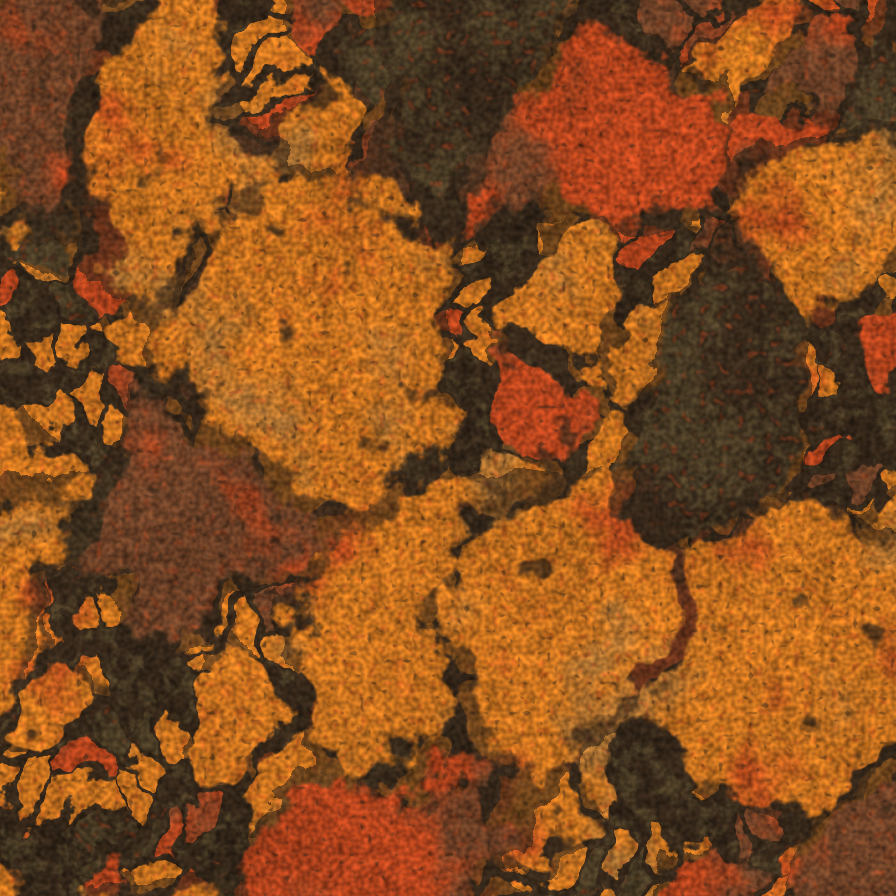
A WebGL 2 fragment shader for this texture:

```glsl
#version 300 es
precision highp float;

uniform vec2 u_resolution;
out vec4 fragColor;

const vec3 GROUND = vec3(0.20, 0.145, 0.095);
const vec3 OLIVE = vec3(0.29, 0.235, 0.145);
const vec3 UMBER = vec3(0.42, 0.25, 0.15);
const vec3 RUST = vec3(0.69, 0.26, 0.11);
const vec3 OCHRE = vec3(0.77, 0.44, 0.12);
const vec3 SAND = vec3(0.62, 0.43, 0.21);

vec2 hash2(vec2 p) {
    vec3 q = fract(p.xyx * vec3(0.1031, 0.1030, 0.0973));
    q += dot(q, q.yzx + 33.33);
    return fract((q.xx + q.yz) * q.zy);
}

float gradientDot(vec2 cell, vec2 offset) {
    float angle = 6.2832 * hash2(cell + 71.0).x;
    return dot(vec2(cos(angle), sin(angle)), offset);
}

float gradientNoise(vec2 p) {
    vec2 i = floor(p), f = p - i;
    vec2 u = f * f * f * (f * (f * 6.0 - 15.0) + 10.0);
    vec2 e = vec2(1.0, 0.0);
    float low = mix(gradientDot(i, f), gradientDot(i + e, f - e), u.x);
    float high = mix(gradientDot(i + e.yx, f - e.yx), gradientDot(i + 1.0, f - 1.0), u.x);
    return mix(low, high, u.y);
}

float fbm(vec2 p) {
    float sum = 0.0, amp = 0.6;
    for (int i = 0; i < 4; i++) {
        sum += amp * gradientNoise(p);
        p = mat2(1.6, 1.2, -1.2, 1.6) * p + 17.3;
        amp *= 0.55;
    }
    return sum;
}

// Returns the border distance in x and the cell index in yz
vec3 cells(vec2 p) {
    vec2 base = floor(p), nearest = base;
    float d1 = 9.0, d2 = 9.0;
    for (int y = -1; y <= 1; y++) {
        for (int x = -1; x <= 1; x++) {
            vec2 id = base + vec2(x, y);
            float d = length(id + 0.1 + 0.8 * hash2(id) - p);
            if (d < d1) {
                d2 = d1;
                d1 = d;
                nearest = id;
            } else {
                d2 = min(d2, d);
            }
        }
    }
    return vec3(d2 - d1, nearest);
}

// Mineral of one clast, pick in 0..1, varied by broad and fine stains
vec3 mineral(float pick, float stain, float tint) {
    vec3 ochre = mix(OCHRE, RUST, 0.85 * smoothstep(0.10, 0.42, stain));
    ochre = mix(ochre, SAND, 0.8 * smoothstep(0.06, 0.40, -stain));
    vec3 rust = mix(RUST, UMBER, smoothstep(0.0, 0.35, stain));
    vec3 umber = mix(UMBER, RUST, smoothstep(0.12, 0.4, stain));
    vec3 olive = mix(OLIVE, GROUND, smoothstep(-0.15, 0.3, stain + 0.4 * tint));
    vec3 color = pick < 0.56 ? ochre : pick < 0.72 ? rust : pick < 0.83 ? umber : olive;
    return mix(color, RUST, 0.35 * smoothstep(0.15, 0.5, tint));
}

// Lays one generation of clasts over the colour below
vec3 layClasts(vec3 below, vec3 cell, float pick, float keep, float rough,
               float rim, float stain, float tint) {
    float kept = step(pick, keep);
    float body = kept * smoothstep(rim, rim + 0.09, cell.x + rough);
    vec3 halo = mix(below, GROUND, 0.6 * kept);
    return mix(halo, mineral(pick / keep, stain, tint), body);
}

void main() {
    vec2 p = gl_FragCoord.xy / min(u_resolution.x, u_resolution.y);

    // Ragged outlines, stretched along a steep diagonal
    vec2 warp = vec2(fbm(p * 5.0 + 3.1), fbm(p * 5.0 + 41.7));
    vec2 fray = vec2(fbm(p * 34.0 + 9.2), fbm(p * 34.0 + 63.5));
    vec2 q = p + 0.10 * warp + 0.016 * fray;
    q = mat2(0.87, 0.42, -0.50, 0.64) * q + 2.0;

    float stain = fbm(p * 6.5 + 23.0);
    float tint = gradientNoise(p * 95.0 + 7.0);
    float rough = 0.35 * fbm(p * 17.0 + 81.0);

    // Flecked ground mass
    float fleck = fbm(p * 45.0 + 55.0);
    vec3 color = mix(GROUND, OLIVE, smoothstep(-0.15, 0.3, fleck));

    // Three generations of clasts, smallest first
    vec3 crumb = cells(q * 27.0);
    color = layClasts(color, crumb, hash2(crumb.yz + 5.0).y, 0.68, rough, 0.12, stain, tint);
    vec3 pebble = cells(q * 11.0 + 4.0);
    color = layClasts(color, pebble, hash2(pebble.yz + 19.0).y, 0.58, rough, 0.10, stain, tint);
    vec3 block = cells(q * 4.6 + 1.5);
    float blockPick = fract(dot(block.yz, vec2(0.7549, 0.5698)) + 0.13);
    color = layClasts(color, block, blockPick, 0.70, rough, 0.07, stain, tint);

    // Dark seams and small pits
    float seam = smoothstep(0.25, 0.42, fbm(p * 15.0 + 37.0));
    float pit = smoothstep(0.28, 0.55, gradientNoise(p * 120.0 + 11.0));
    color = mix(color, GROUND, max(0.75 * seam, 0.5 * pit));

    // Sandy grain and slow tonal drift
    float grain = 0.40 * gradientNoise(p * 175.0) + 0.28 * gradientNoise(p * 70.0 + 29.0);
    color *= 1.0 + grain + 0.22 * fbm(p * 9.0 + 97.0);
    color += 0.03 * gradientNoise(p * 140.0 + 47.0);
    fragColor = vec4(clamp(color, 0.0, 1.0), 1.0);
}
```
